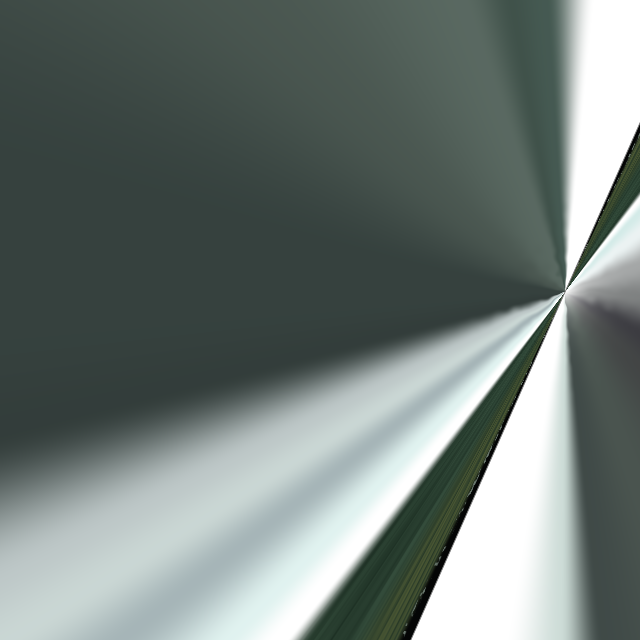
Give the GLSL for this background, as a WebGL 1 fragment shader.

```glsl
precision highp float;
// Brushed-metal light fan: every ray leaves one pivot, and its colour depends
// mainly on its sweep angle. Soft tonal bands are chained around the pivot, with
// fine green fibres and a black rim along the diagonal seam.

uniform vec2 u_resolution;

const vec2 PIVOT = vec2(0.883, 0.544);
const float SEAM_ANGLE = 66.1;
const vec3 WHITE = vec3(1.0);
const vec3 SLATE = vec3(0.21, 0.255, 0.243);
const vec3 MOSS = vec3(0.10, 0.17, 0.125);
const vec3 FERN = vec3(0.22, 0.32, 0.25);
const vec3 OLIVE = vec3(0.35, 0.38, 0.20);

float hash(vec2 p) {
  vec3 q = fract(p.xyx * 0.1031);
  q += dot(q, q.yzx + 33.33);
  return fract((q.x + q.y) * q.z);
}

float noise(vec2 p) {
  vec2 i = floor(p);
  vec2 f = fract(p);
  f = f * f * (3.0 - 2.0 * f);
  float low = mix(hash(i), hash(i + vec2(1.0, 0.0)), f.x);
  float high = mix(hash(i + vec2(0.0, 1.0)), hash(i + vec2(1.0)), f.x);
  return mix(low, high, f.y);
}

// Fades from the previous band to the next between two sweep angles.
vec3 band(vec3 previous, float sweep, float from, float to, vec3 next) {
  return mix(previous, next, smoothstep(from, to, sweep));
}

// Wide half: white, dark slate, then the silver beams.
vec3 leftFan(float s) {
  vec3 c = band(WHITE, s, 18.0, 27.5, vec3(0.27, 0.35, 0.32));
  c = band(c, s, 28.0, 35.0, vec3(0.25, 0.32, 0.29));
  c = band(c, s, 34.0, 43.0, vec3(0.35, 0.41, 0.38));
  c = band(c, s, 42.0, 72.0, vec3(0.29, 0.34, 0.315));
  c = band(c, s, 68.0, 102.0, SLATE);
  c = band(c, s, 118.0, 128.0, vec3(0.20, 0.24, 0.23));
  c = band(c, s, 128.0, 141.0, vec3(0.74, 0.78, 0.78));
  c = band(c, s, 140.0, 146.0, vec3(0.79, 0.84, 0.83));
  c = band(c, s, 146.0, 152.0, vec3(0.65, 0.71, 0.72));
  c = band(c, s, 152.0, 160.0, vec3(0.88, 0.95, 0.94));
  return band(c, s, 160.0, 164.0, WHITE);
}

// Narrow half: white, charcoal, then the grey climb back to white.
vec3 rightFan(float s) {
  vec3 c = band(WHITE, s, 194.0, 204.0, vec3(0.80, 0.86, 0.84));
  c = band(c, s, 203.0, 210.0, vec3(0.25, 0.29, 0.28));
  c = band(c, s, 210.0, 224.0, vec3(0.29, 0.33, 0.31));
  c = band(c, s, 224.0, 249.0, vec3(0.26, 0.27, 0.27));
  c = band(c, s, 249.0, 265.0, vec3(0.23, 0.23, 0.25));
  c = band(c, s, 265.0, 290.0, vec3(0.49, 0.50, 0.50));
  c = band(c, s, 290.0, 314.0, vec3(0.64, 0.65, 0.65));
  c = band(c, s, 314.0, 332.0, vec3(0.92, 0.95, 0.95));
  c = band(c, s, 333.0, 341.0, vec3(0.83, 0.92, 0.91));
  return band(c, s, 341.0, 345.0, WHITE);
}

// Green threads, stretched along the rays and warmer near the seam.
vec3 fibres(float s, float radius) {
  float broad = noise(vec2(s * 1.1, radius * 2.0));
  float fine = noise(vec2(s * 4.5, radius * 4.0 + 17.0));
  vec3 c = mix(MOSS, FERN, broad * 0.6 + fine * 0.4);
  float warmth = smoothstep(172.5, 176.0, s) * (0.2 + 0.7 * fine);
  return mix(c, OLIVE, warmth * 0.8);
}

// Broken pale dashes running just inside the black rim.
float dashes(float s, float radius) {
  float row = smoothstep(178.2, 178.5, s) * (1.0 - smoothstep(178.7, 179.0, s));
  return row * smoothstep(0.5, 0.8, noise(vec2(s * 3.0, radius * 170.0)));
}

void main() {
  vec2 ray = gl_FragCoord.xy / u_resolution.xy - PIVOT;
  float radius = length(ray);
  float sweep = mod(degrees(atan(ray.y, ray.x)) - SEAM_ANGLE, 360.0);
  float across = sin(radians(sweep));

  // Bend the upper glow, and ruffle the rays around the pivot.
  float bend = smoothstep(38.0, 70.0, sweep) * (1.0 - smoothstep(95.0, 115.0, sweep));
  float ruffle = noise(ray * 75.0 + 40.0) - 0.5;
  float s = sweep - 16.0 * bend * exp(-radius * 4.5);
  s += 38.0 * ruffle * abs(across) * exp(-radius * 28.0);

  vec3 color = sweep < 180.0 ? leftFan(s) : rightFan(s);
  if (sweep > 180.0) color = mix(color, WHITE, exp(-radius * 38.0));

  // The fibres and rim repeat on both arms of the seam.
  float arm = mod(sweep, 180.0);
  color = mix(color, fibres(arm, radius), smoothstep(165.3, 167.7, arm));
  color = mix(color, vec3(0.015, 0.02, 0.02), smoothstep(177.8, 179.0, arm));
  color = mix(color, vec3(0.55, 0.62, 0.58), 0.7 * dashes(arm, radius));

  // Smooth the hard black-to-white seam.
  float pixel = 1.0 / min(u_resolution.x, u_resolution.y);
  float seam = 1.0 - smoothstep(0.0, pixel, abs(across) * radius);
  color = mix(color, vec3(0.5), seam);
  gl_FragColor = vec4(color, 1.0);
}
```
